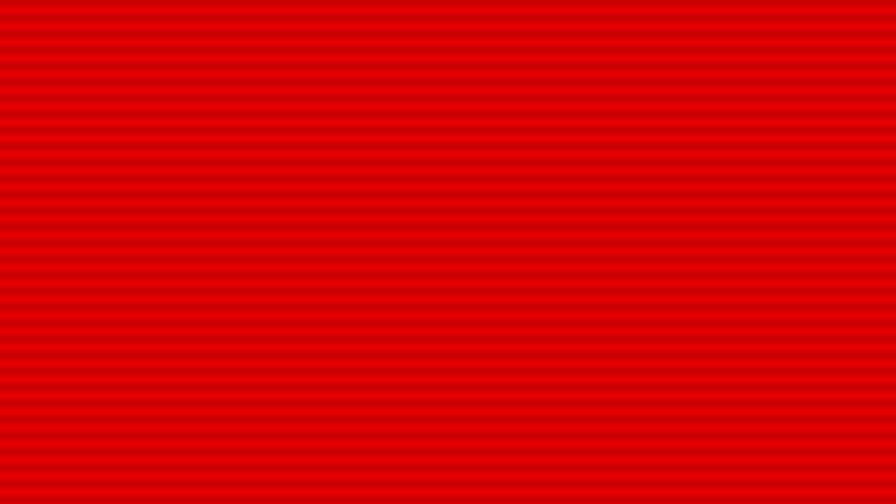
This pattern is drawn by a Shadertoy shader. Its source:

```glsl
// Soft horizontal red bands, shaded by a sine wave up the canvas.

const float TAU = 6.283185;
const float BAND_COUNT = 31.37;   // repeats over the canvas height
const float DARK_CENTRE = 0.25;   // place of the darkest line within a repeat

const vec3 DARK_RED = vec3(0.785, 0.0, 0.006);
const vec3 BRIGHT_RED = vec3(0.902, 0.0, 0.006);

// Smooth wave: 0 at the dark centre of each repeat, 1 halfway between.
float bandWave(float height, float count, float darkCentre) {
    return 0.5 - 0.5 * cos(TAU * (height * count - darkCentre));
}

// Fades the wave to its mean when a repeat nears the pixel size.
float smoothBands(float wave, float repeatsPerPixel) {
    return mix(wave, 0.5, smoothstep(0.25, 0.6, repeatsPerPixel));
}

void mainImage(out vec4 fragColor, in vec2 fragCoord) {
    float height = fragCoord.y / iResolution.y;
    float wave = bandWave(height, BAND_COUNT, DARK_CENTRE);
    float shade = smoothBands(wave, BAND_COUNT / iResolution.y);
    fragColor = vec4(mix(DARK_RED, BRIGHT_RED, shade), 1.0);
}
```
